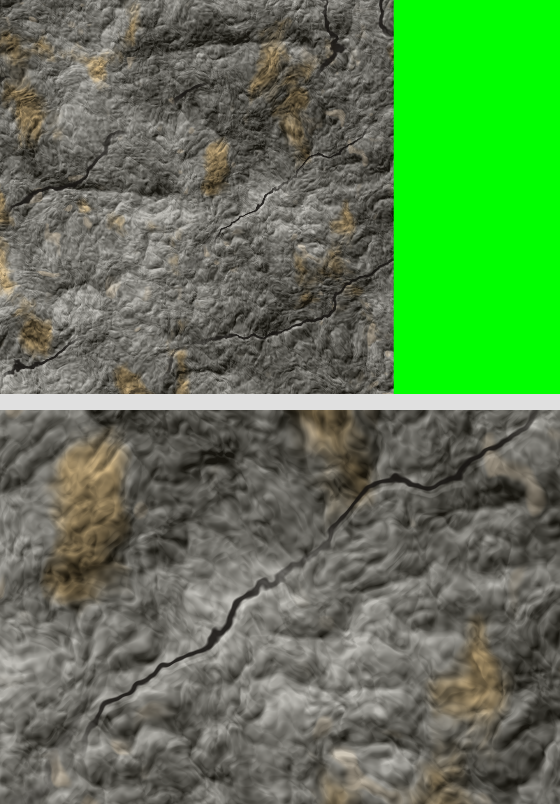
Top: the whole. Bottom: its middle third, enlarged.
Give the GLSL for this texture, as a WebGL 1 fragment shader.

```glsl
precision highp float;

uniform vec2 u_resolution;

const vec3 PANEL_GREEN = vec3(0.0, 1.0, 0.0);
const vec3 OCHRE_TINT = vec3(1.22, 1.05, 0.76);
const vec3 CHIP_BEIGE = vec3(0.65, 0.60, 0.52);
const vec3 CRACK_DARK = vec3(0.09, 0.08, 0.07);
const float ROCK_SHARE = 0.7031;

float hash(vec2 cell) {
  vec3 q = fract(cell.xyx * 0.1031);
  q += dot(q, q.yzx + 33.33);
  return fract((q.x + q.y) * q.z);
}

float noise(vec2 p) {
  vec2 cell = floor(p);
  vec2 f = fract(p);
  f = f * f * (3.0 - 2.0 * f);
  float low = mix(hash(cell), hash(cell + vec2(1.0, 0.0)), f.x);
  float high = mix(hash(cell + vec2(0.0, 1.0)), hash(cell + 1.0), f.x);
  return mix(low, high, f.y);
}

vec2 turn(vec2 p, float angle) {
  float c = cos(angle);
  float s = sin(angle);
  return vec2(c * p.x + s * p.y, c * p.y - s * p.x);
}

float fbm(vec2 p) {
  float sum = 0.0;
  float amp = 0.5;
  for (int i = 0; i < 5; i++) {
    sum += amp * noise(p);
    p = turn(p, 0.65) * 2.03 + 17.3;
    amp *= 0.5;
  }
  return sum;
}

// Lumps parted by sharp creases, from boulders down to grit
float relief(vec2 p) {
  float sum = 0.0;
  float amp = 0.5;
  p *= 5.0;
  for (int i = 0; i < 6; i++) {
    sum += amp * abs(2.0 * noise(p) - 1.0);
    p = turn(p, 0.8) * 2.05 + 9.7;
    amp *= 0.52;
  }
  return sum;
}

vec2 warp(vec2 p, float scale, float amount) {
  vec2 shift = vec2(fbm(p * scale + 3.1), fbm(p * scale + 41.7));
  return p + amount * (shift - 0.5);
}

// Broken contour lines stretched along the given angle
float crack(vec2 p, float angle, float seed, float width) {
  vec2 q = turn(warp(p, 11.0, 0.11), angle) * vec2(1.7, 3.6) + seed;
  float line = abs(noise(q) - 0.5);
  float open = smoothstep(0.5, 0.72, noise(p * 5.5 + seed * 2.3));
  return open * (1.0 - smoothstep(width * 0.3, width, line));
}

float cracks(vec2 p) {
  float rising = crack(p, 0.6, 12.4, 0.020);
  float falling = crack(p, -0.5, 57.9, 0.014);
  return max(rising, falling);
}

vec3 rock(vec2 p) {
  vec2 q = warp(p, 7.0, 0.09);
  vec2 toLight = vec2(-0.0022, 0.0045);

  // Relief lit from above, with shaded hollows
  float height = relief(q);
  float slope = height - relief(q + toLight);
  float shade = 0.405 + 4.0 * slope + 0.22 * (height - 0.38);

  // Broad stains and fine grain
  shade += 0.38 * (fbm(p * 4.0 + 70.0) - 0.48);
  shade += 0.13 * (noise(p * 170.0) - 0.5);
  shade += 0.09 * (noise(turn(p, 0.5) * 95.0) - 0.5);
  shade = clamp(shade, 0.09, 0.74);
  vec3 color = vec3(shade, shade - 0.006, shade - 0.03);

  // Weathered ochre spots and pale chips
  float ochre = smoothstep(0.58, 0.74, fbm(q * vec2(9.0, 7.0) + 23.0));
  color *= mix(vec3(1.0), OCHRE_TINT, ochre * 0.85);
  float chip = smoothstep(0.80, 0.92, noise(q * 38.0 + 5.0));
  chip *= smoothstep(0.42, 0.62, fbm(p * 6.0 + 90.0));
  color = mix(color, CHIP_BEIGE * (0.65 + shade), chip * 0.6);

  // Dark cracks with a lit lower lip
  float gap = cracks(p);
  float lip = cracks(p + vec2(-0.002, 0.006)) * (1.0 - gap);
  color += 0.10 * lip;
  return mix(color, CRACK_DARK, gap * 0.88);
}

void main() {
  vec2 p = gl_FragCoord.xy / u_resolution.y;
  float edge = ROCK_SHARE * u_resolution.x;
  float panel = clamp(gl_FragCoord.x - edge + 0.5, 0.0, 1.0);
  gl_FragColor = vec4(mix(rock(p), PANEL_GREEN, panel), 1.0);
}
```
